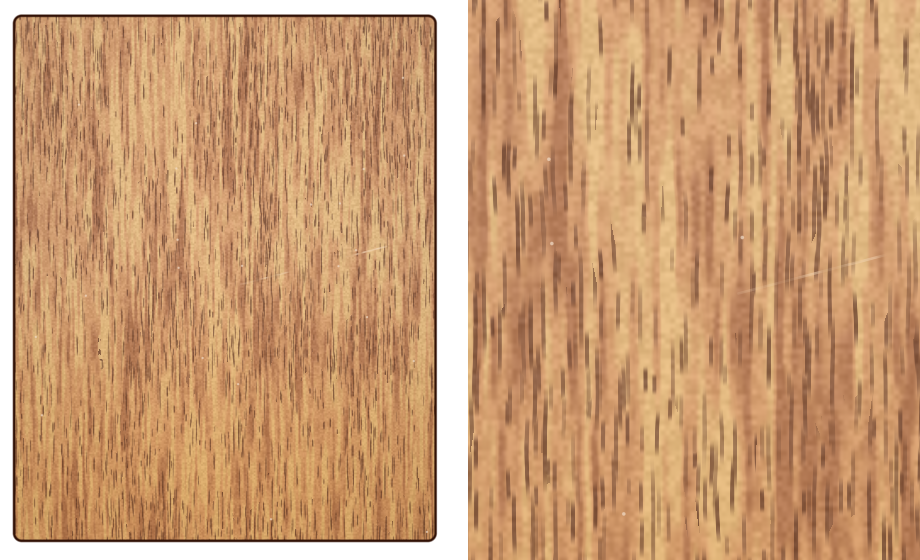
Left, the full canvas; right, a detail of the centre.
Reproduce this texture procedurally as a WebGL 2 fragment shader.

```glsl
#version 300 es
precision highp float;
// Rounded wooden board with fine vertical grain and a dark rim on white.

#define LIGHT vec3(0.875, 0.725, 0.505)
#define MID vec3(0.825, 0.620, 0.440)
#define DARK vec3(0.700, 0.485, 0.345)
#define PORE vec3(0.410, 0.260, 0.190)
#define RIM vec3(0.190, 0.065, 0.020)
#define BOARD_CENTER vec2(0.4015, 0.503)
#define BOARD_HALF vec2(0.3785, 0.4710)
#define CORNER 0.016
#define RIM_WIDTH 0.0044
#define PORE_WIDTH 0.0012
#define PORE_LAYERS 5
#define SPECKLE 0.085

uniform vec2 u_resolution;
out vec4 fragColor;

float hash(vec2 p) {
  return fract(sin(dot(p, vec2(12.9898, 78.233))) * 43758.5453);
}

float noise(vec2 p) {
  vec2 i = floor(p), f = fract(p);
  f = f * f * (3.0 - 2.0 * f);
  return mix(mix(hash(i), hash(i + vec2(1, 0)), f.x),
             mix(hash(i + vec2(0, 1)), hash(i + vec2(1, 1)), f.x), f.y);
}

float roundedBox(vec2 p, vec2 halfSize, float radius) {
  vec2 q = abs(p) - halfSize + radius;
  return length(max(q, 0.0)) + min(max(q.x, q.y), 0.0) - radius;
}

float segment(vec2 p, vec2 a, vec2 b) {
  vec2 d = b - a;
  return length(p - a - d * clamp(dot(p - a, d) / dot(d, d), 0.0, 1.0));
}

// Thin dark dashes, one candidate per cell of staggered columns.
float pores(vec2 p, float density, float px) {
  float total = 0.0;
  for (int i = 0; i < PORE_LAYERS; i++) {
    float k = float(i);
    vec2 cell = vec2(0.0082 + 0.0009 * k, 0.034 + 0.013 * k);
    vec2 q = p / cell + vec2(k * 17.3, 0.0);
    q.y += 9.0 * hash(vec2(floor(q.x), k + 3.0));
    vec2 id = floor(q), f = fract(q) - 0.5;
    float r = hash(id + k * 5.7);
    float shift = (hash(id + 31.4 + k) - 0.5) * 0.6;
    float reach = mix(0.18, 0.48, hash(id + 52.1 + k));
    float across = abs(f.x - shift) * cell.x;
    float line = 1.0 - smoothstep(PORE_WIDTH - 0.5 * px, PORE_WIDTH + 0.5 * px, across);
    float along = 1.0 - smoothstep(reach * 0.4, reach, abs(f.y));
    float strength = step(r, density) * mix(0.3, 0.9, hash(id + 73.9 + k));
    total = max(total, line * along * strength);
  }
  return total;
}

vec3 wood(vec2 p, float px) {
  // Slight sideways drift of the fibres
  vec2 g = p;
  g.x += 0.004 * (noise(p * vec2(9.0, 5.0)) - 0.5) + 0.0016 * (noise(p * vec2(50.0, 30.0)) - 0.5);

  // Streaks at three widths, with fine mottling
  float streak = 0.46 * noise(g * vec2(215.0, 13.0))
               + 0.30 * noise(g * vec2(105.0, 8.0) + 40.0)
               + 0.14 * noise(g * vec2(32.0, 5.0) + 80.0)
               + 0.10 * noise(g * vec2(190.0, 95.0) + 120.0);
  float patches = 0.6 * noise(g * vec2(13.0, 5.0) + 7.0) + 0.4 * noise(g * vec2(38.0, 11.0) + 19.0);
  streak -= 0.14 * (patches - 0.5);
  vec3 color = mix(MID, LIGHT, smoothstep(0.46, 0.69, streak));
  color = mix(color, DARK, 1.0 - smoothstep(0.26, 0.47, streak));

  // Pores crowd in the darker patches and towards the upper right
  float density = 0.15 + 0.5 * smoothstep(0.3, 0.85, patches)
                + 0.12 * smoothstep(0.35, 0.6, p.x) * smoothstep(0.45, 0.85, p.y);
  color = mix(color, PORE, pores(g, density, px) * 0.85);

  // Speckle and broad shading, warmer at the bottom
  color += SPECKLE * (noise(p * 330.0) - 0.5);
  color *= mix(vec3(0.985, 0.93, 0.83), vec3(1.0, 1.0, 1.02), smoothstep(0.05, 0.60, p.y));
  color *= 1.02 - 0.28 * pow(abs(p.x - BOARD_CENTER.x), 2.0) - 0.12 * pow(abs(p.y - 0.6), 2.0);
  return color;
}

// Broken pale scratch, a small nick and scattered pale specks
vec3 wear(vec3 color, vec2 p, float px) {
  float scratch = 1.0 - smoothstep(0.0004, 0.0004 + 1.2 * px, segment(p, vec2(0.43, 0.492), vec2(0.69, 0.56)));
  scratch *= smoothstep(0.45, 0.75, noise(vec2(p.x * 22.0, 4.0))) * noise(p * 160.0);
  color = mix(color, vec3(0.95, 0.84, 0.72), 0.8 * scratch);

  float bend = 0.006 * (noise(vec2(p.y * 110.0, 2.0)) - 0.5);
  float nick = segment(p + vec2(bend, 0.0), vec2(0.180, 0.343), vec2(0.178, 0.400));
  float chip = noise(p * vec2(180.0, 130.0));
  color = mix(color, mix(PORE, LIGHT, step(0.62, chip)), 0.75 * smoothstep(0.0035, 0.0012, nick) * smoothstep(0.2, 0.5, chip));

  vec2 q = p * 24.0, id = floor(q);
  vec2 spot = 0.2 + 0.6 * vec2(hash(id + 11.0), hash(id + 23.0));
  float speck = 1.0 - smoothstep(0.0006, 0.0006 + 1.5 * px, length(fract(q) - spot) / 24.0);
  return mix(color, vec3(0.95, 0.87, 0.79), 0.7 * speck * step(0.95, hash(id + 5.0)));
}

void main() {
  float px = 1.0 / u_resolution.y;
  vec2 p = gl_FragCoord.xy * px;
  float edge = roundedBox(p - BOARD_CENTER, BOARD_HALF, CORNER);
  vec3 color = wear(wood(p, px), p, px);
  color = mix(color, RIM, smoothstep(-RIM_WIDTH - px, -RIM_WIDTH + px, edge));
  color = mix(color, vec3(1.0), smoothstep(-px, px, edge));
  fragColor = vec4(color, 1.0);
}
```
